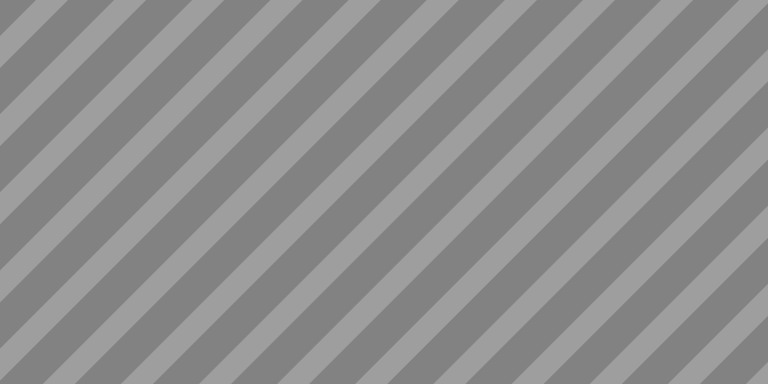
Write a Shadertoy shader that draws this pattern.

```glsl
// Flat two-tone grey diagonal stripes rising to the right at 45 degrees.

const vec3 DARK_GREY = vec3(0.51);
const vec3 LIGHT_GREY = vec3(0.62);

// Lengths along the top edge, in canvas heights
const float STRIPE_PERIOD = 0.20347;
const float STRIPE_CENTRE = 0.1356;
const float LIGHT_SHARE = 0.41;

// Signed distance to the nearest light stripe, negative inside it
float stripeDistance(float along, float centre, float period, float share) {
    float offset = fract((along - centre) / period + 0.5) - 0.5;
    return (abs(offset) - 0.5 * share) * period;
}

// Coverage of a shape, smoothed over one pixel
float coverage(float dist, float pixel) {
    return clamp(0.5 - dist / pixel, 0.0, 1.0);
}

void mainImage(out vec4 fragColor, in vec2 fragCoord) {
    vec2 uv = fragCoord / iResolution.y;
    float pixel = 1.0 / iResolution.y;

    // Diagonal coordinate measured from the upper left corner
    float diagonal = uv.x + 1.0 - uv.y;
    float dist = stripeDistance(diagonal, STRIPE_CENTRE, STRIPE_PERIOD, LIGHT_SHARE);

    // Convert the horizontal distance to a perpendicular one
    float light = coverage(dist * inversesqrt(2.0), pixel);
    fragColor = vec4(mix(DARK_GREY, LIGHT_GREY, light), 1.0);
}
```
